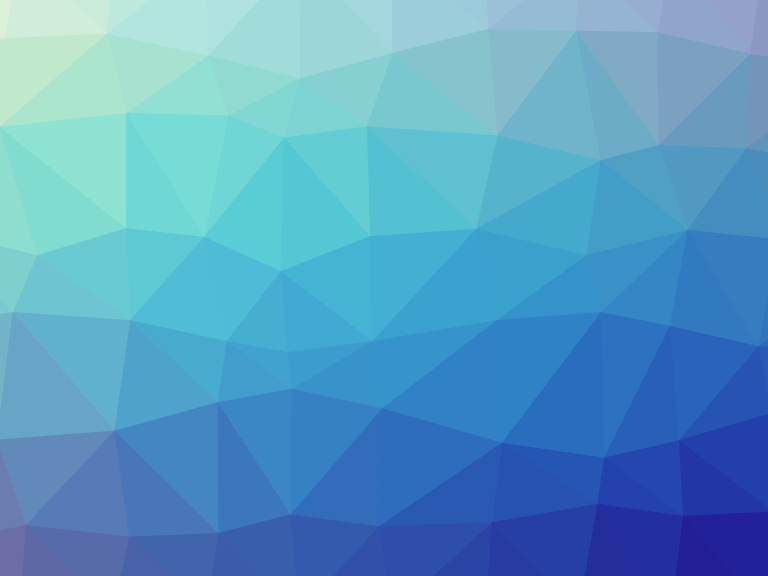
Give the GLSL for this background, as a WebGL 2 fragment shader.

```glsl
#version 300 es
precision highp float;
// Low-poly background: flat triangles shaded from pale mint to deep indigo.

#define GRID_CELLS vec2(8.258, 6.128)
#define GRID_SHIFT vec2(-0.215, 0.468)
#define SWAY_SCALE 0.0107
#define SIDE_FREQ vec2(1.6, 0.85)
#define RISE_FREQ vec2(1.1, 2.1)

uniform vec2 u_resolution;
out vec4 fragColor;

// Colour down the middle of the canvas, top to bottom
const vec3 DOWN[9] = vec3[9](
    vec3(0.63, 0.83, 0.87), vec3(0.54, 0.805, 0.815), vec3(0.41, 0.80, 0.825),
    vec3(0.30, 0.755, 0.83), vec3(0.25, 0.68, 0.83), vec3(0.215, 0.59, 0.805),
    vec3(0.19, 0.49, 0.77), vec3(0.18, 0.38, 0.715), vec3(0.185, 0.305, 0.66));

// Tint added from left to right
const vec3 ACROSS[5] = vec3[5](
    vec3(0.235, 0.11, -0.02), vec3(0.07, 0.07, 0.01), vec3(0.0),
    vec3(-0.04, -0.105, -0.035), vec3(-0.05, -0.225, -0.09));

// Sway of each grid row: mean, tilt, first wave, second wave
const vec4 SIDEWAYS[8] = vec4[8](
    vec4(0.0), vec4(-3, 0, 5, -8), vec4(0, 0, 26, 3), vec4(-1, 0, 2, 20),
    vec4(4, 0, 20, 7), vec4(5, 15, 16, 1), vec4(6, 2, 10, 11), vec4(0.0));
const vec4 DOWNWARD[8] = vec4[8](
    vec4(0.0), vec4(-3, -5, 22, 8), vec4(-10, 22, -3, 12), vec4(5, 0, 8, 20),
    vec4(0, 0, 20, 0), vec4(-4, 12, -30, 0), vec4(1, -14, 0, -10), vec4(0.0));

float cross2(vec2 a, vec2 b) { return a.x * b.y - a.y * b.x; }

// Grid corner moved by the waves of its row
vec2 corner(vec2 id) {
    int row = clamp(int(id.y), 0, 7);
    float tilt = (id.x - 4.0) / 4.0;
    vec4 side = vec4(1.0, tilt, cos(SIDE_FREQ * (id.x - vec2(1.7, 0.0))));
    vec4 rise = vec4(1.0, tilt, cos(RISE_FREQ * (id.x - vec2(3.0, 0.0))));
    return id + SWAY_SCALE * vec2(dot(SIDEWAYS[row], side), dot(DOWNWARD[row], rise));
}

// Sum of the vertical ramp and the horizontal tint
vec3 shade(vec2 gridPos) {
    vec2 uv = clamp((gridPos - GRID_SHIFT) / GRID_CELLS, 0.0, 1.0);
    vec2 t = uv * vec2(4.0, 8.0);
    ivec2 k = min(ivec2(t), ivec2(3, 7));
    vec2 f = t - vec2(k);
    return mix(DOWN[k.y], DOWN[k.y + 1], f.y) + mix(ACROSS[k.x], ACROSS[k.x + 1], f.x);
}

// Distance inside the edge from a to b
float edge(vec2 p, vec2 a, vec2 b) {
    return cross2(b - a, p - a) / max(length(b - a), 1e-4);
}

// Flat triangle: premultiplied colour and smooth coverage
vec4 triangle(vec2 p, vec2 a, vec2 b, vec2 c, float pixel) {
    float inside = min(edge(p, a, b), min(edge(p, b, c), edge(p, c, a)));
    float cover = clamp(0.5 + inside / pixel, 0.0, 1.0);
    return cover * vec4(shade((a + b + c) / 3.0), 1.0);
}

void main() {
    vec2 uv = gl_FragCoord.xy / u_resolution;
    vec2 p = vec2(uv.x, 1.0 - uv.y) * GRID_CELLS + GRID_SHIFT;
    float pixel = GRID_CELLS.y / u_resolution.y;
    vec4 sum = vec4(0.0);

    // Split each nearby cell along its Delaunay diagonal
    for (int y = -1; y <= 1; y++) {
        for (int x = -1; x <= 1; x++) {
            vec2 id = floor(p) + vec2(x, y);
            vec2 a = corner(id);
            vec2 b = corner(id + vec2(1, 0));
            vec2 c = corner(id + vec2(1, 1));
            vec2 d = corner(id + vec2(0, 1));
            float flip = cross2(c - b, a - b) * dot(a - d, c - d)
                       + dot(c - b, a - b) * cross2(a - d, c - d);
            if (flip >= 0.0) {
                sum += triangle(p, a, b, c, pixel) + triangle(p, a, c, d, pixel);
            } else {
                sum += triangle(p, a, b, d, pixel) + triangle(p, b, c, d, pixel);
            }
        }
    }
    vec3 color = sum.a > 1e-3 ? sum.rgb / sum.a : shade(p);
    fragColor = vec4(clamp(color, 0.0, 1.0), 1.0);
}
```
